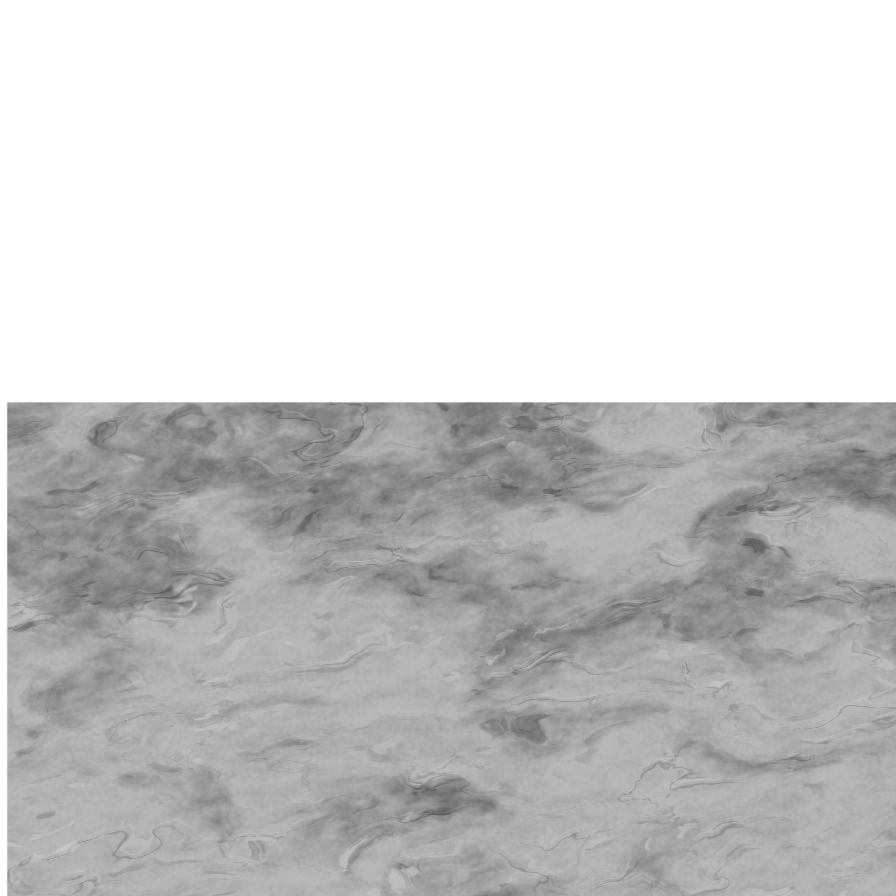
Give the GLSL for this texture, as a Shadertoy shader.

```glsl
vec2 gradientAt(vec2 cell) {
    vec3 h = fract(cell.xyx * vec3(0.1031, 0.1030, 0.0973));
    h += dot(h, h.yzx + 33.33);
    float angle = 6.2832 * fract((h.x + h.y) * h.z);
    return vec2(cos(angle), sin(angle));
}

float gradientNoise(vec2 p) {
    vec2 i = floor(p), f = p - i;
    vec2 u = f * f * f * (f * (f * 6.0 - 15.0) + 10.0);
    vec2 e = vec2(1.0, 0.0);
    float low = mix(dot(gradientAt(i), f), dot(gradientAt(i + e), f - e), u.x);
    float high = mix(dot(gradientAt(i + e.yx), f - e.yx), dot(gradientAt(i + 1.0), f - 1.0), u.x);
    return 1.4 * mix(low, high, u.y);
}

float fbm(vec2 p, int octaves) {
    float sum = 0.0, amplitude = 0.5;
    for (int i = 0; i < octaves; i++) {
        sum += amplitude * gradientNoise(p);
        p = mat2(0.96, 0.28, -0.28, 0.96) * p * 2.03 + 11.7;
        amplitude *= 0.5;
    }
    return sum;
}

// Thin line along the zero contour of a noise field
float vein(vec2 p, float width) {
    return 1.0 - smoothstep(0.0, width, abs(fbm(p, 4)));
}

float stoneShade(vec2 uv) {
    // Flattened, gently rising and folded layers
    vec2 p = vec2(uv.x, 1.9 * uv.y - 0.22 * uv.x);
    vec2 fold = vec2(fbm(p * 5.0 + 3.1, 4), fbm(p * 5.0 + 27.4, 4));
    vec2 q = p + 0.13 * fold;

    // Pale lenses in a darker matrix, paler toward the bottom
    float field = fbm(q * vec2(4.2, 5.2) + 8.3, 5) + 0.16 - 0.32 * smoothstep(0.15, 0.5, uv.y);
    float pale = smoothstep(-0.24, 0.16, field);
    float shade = mix(0.545, 0.695, pale);

    // Cloudy mottling, stronger in the matrix
    shade += fbm(q * vec2(13.0, 17.0) + 41.0, 5) * mix(0.17, 0.07, pale);
    shade += fbm(p * vec2(45.0, 42.0) + 5.0, 3) * mix(0.13, 0.045, pale);

    // Broken dark seams with bright rims just above them
    float broken = smoothstep(-0.05, 0.3, fbm(p * 7.0 + 63.0, 3));
    vec2 seam = q * vec2(8.0, 11.0) + 19.0;
    shade -= 0.11 * broken * vein(seam, 0.045);
    shade += 0.07 * broken * vein(seam - vec2(0.02, 0.13), 0.04);

    // Hairline cracks and clusters of small pale chips
    shade -= 0.05 * vein(q * vec2(11.0, 9.0) + 77.0, 0.025) * smoothstep(-0.1, 0.25, fold.x);
    float chips = smoothstep(0.16, 0.3, fbm(q * vec2(30.0, 34.0) + 91.0, 3));
    shade += 0.10 * chips * smoothstep(0.05, 0.3, fbm(p * 6.0 + 52.0, 3));

    // Scattered dark flecks and fine grain
    float flecks = smoothstep(0.22, 0.42, fbm(q * vec2(16.0, 24.0) + 33.0, 4));
    shade -= 0.13 * flecks * (1.0 - 0.5 * pale);
    shade += 0.022 * gradientNoise(uv * 190.0);

    // Soft ceiling keeps the pale areas even
    return clamp(shade - 0.6 * max(shade - 0.71, 0.0), 0.38, 0.80);
}

void mainImage(out vec4 fragColor, in vec2 fragCoord) {
    vec2 uv = fragCoord / iResolution.xy;
    vec2 pixel = 1.0 / iResolution.xy;

    // Stone slab below blank white, with a narrow white left margin
    float slab = smoothstep(-pixel.x, pixel.x, uv.x - 0.008)
               * smoothstep(-pixel.y, pixel.y, 0.551 - uv.y);
    fragColor = vec4(vec3(mix(1.0, stoneShade(uv), slab)), 1.0);
}
```
